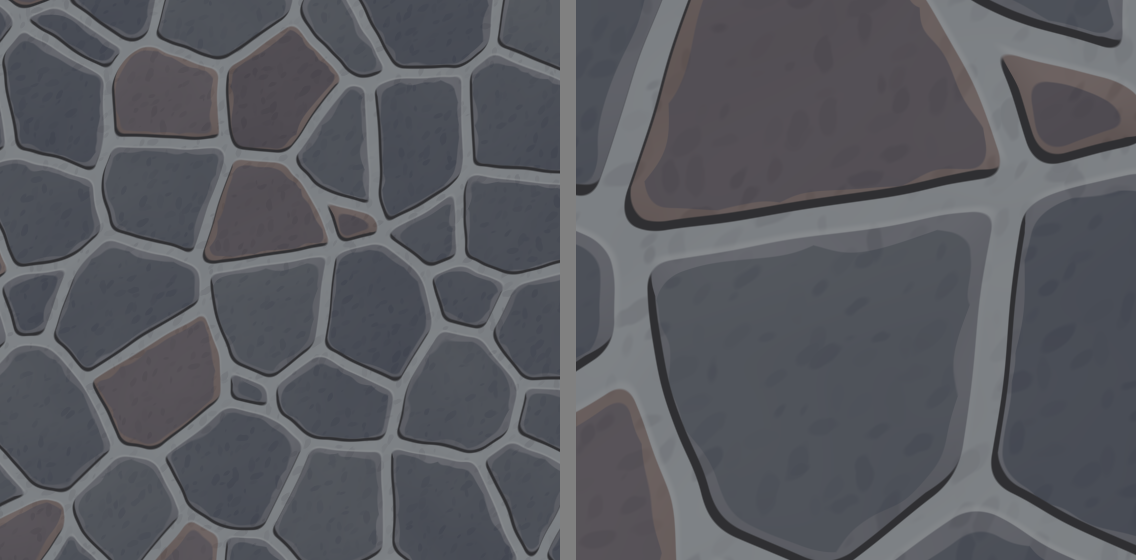
Left: the whole. Right: its middle third, enlarged.
Write a WebGL 1 fragment shader that draws this texture.

```glsl
precision highp float;
// Irregular flagstone paving: slate slabs with chipped rims set in pale mortar.
// A weighted cellular diagram gives straight-sided slabs and small wedges;
// layered sines roughen the edges and cellular dabs mottle the surfaces.

uniform vec2 u_resolution;

const float GRID = 5.6;             // slab sites across the canvas
const float JITTER = 0.82;
const float SIZE_VARIATION = 0.16;
const float WEDGE_SHARE = 0.20;     // share of sites shrunk to small wedges
const float WEDGE_SHRINK = 0.36;
const float MORTAR_HALF = 0.0088;   // lengths in canvas units
const float CORNER_ROUND = 0.014;
const float SHADOW_WIDTH = 0.0052;
const float RIM_WIDTH = 0.0085;
const float DAB_GRID = 46.0;
const float WARM_SHARE = 0.16;
const vec2 SHADOW_DIR = vec2(-0.42, -0.91);

const vec3 MORTAR = vec3(0.49, 0.505, 0.52);
const vec3 MORTAR_STAIN = vec3(0.43, 0.44, 0.46);
const vec3 MORTAR_LIGHT = vec3(0.55, 0.56, 0.57);
const vec3 SLATE_DARK = vec3(0.265, 0.28, 0.32);
const vec3 SLATE_LIGHT = vec3(0.345, 0.36, 0.38);
const vec3 SLATE_RIM = vec3(0.38, 0.385, 0.41);
const vec3 WARM_DARK = vec3(0.295, 0.28, 0.305);
const vec3 WARM_LIGHT = vec3(0.37, 0.35, 0.37);
const vec3 WARM_RIM = vec3(0.415, 0.37, 0.36);
const vec3 SHADOW = vec3(0.185, 0.185, 0.195);

vec2 hash2(vec2 p) {
  return fract(sin(vec2(dot(p, vec2(127.1, 311.7)), dot(p, vec2(269.5, 183.3)))) * 43758.55);
}

vec2 sitePoint(vec2 cell) {
  return cell + 0.5 + JITTER * (hash2(cell) - 0.5);
}

// Squared distance less the weight of the site.
float power(vec2 p, vec2 cell, vec2 site) {
  vec2 r = hash2(cell + 41.0);
  float weight = SIZE_VARIATION * r.x - WEDGE_SHRINK * step(r.y, WEDGE_SHARE);
  return dot(p - site, p - site) - weight;
}

// Smooth uneven field in about -1..1 from sines that bend each other.
float waves(vec2 p) {
  p += 0.8 * sin(p.yx * 0.73 + vec2(1.3, 4.1));
  float a = sin(p.x + 1.7 * sin(p.y * 0.61));
  float b = sin(p.y * 1.31 - 1.4 * sin(p.x * 0.83 + 2.0));
  float c = sin(dot(p, vec2(1.9, -1.6)) + 1.2 * a);
  return (a + b + 0.7 * c) / 2.7;
}

// Scattered tilted brush dabs, 0..1.
float dabs(vec2 p) {
  vec2 base = floor(p);
  float cover = 0.0;
  for (int y = -1; y <= 1; y++) {
    for (int x = -1; x <= 1; x++) {
      vec2 cell = base + vec2(float(x), float(y));
      vec2 r = hash2(cell + 7.0);
      vec2 d = p - cell - hash2(cell);
      float tilt = 0.2 + 1.5 * r.x;
      d = vec2(dot(d, vec2(cos(tilt), sin(tilt))), dot(d, vec2(-sin(tilt), cos(tilt))));
      float dist = length(d * vec2(1.0, 2.1)) + 0.12 * waves(p * 5.0);
      float radius = 0.25 + 0.45 * r.y;
      cover = max(cover, (1.0 - smoothstep(radius - 0.22, radius, dist)) * fract(r.x * 9.0 + r.y));
    }
  }
  return cover;
}

void main() {
  vec2 uv = gl_FragCoord.xy / u_resolution.y;
  float pixel = 1.0 / u_resolution.y;
  vec2 bent = uv + 0.0032 * vec2(waves(uv * 31.0), waves(uv.yx * 34.0 + 9.0));
  vec2 p = bent * GRID;
  vec2 base = floor(p);

  // Find the slab that owns this point.
  float best = 100.0;
  vec2 slab = base;
  for (int y = -2; y <= 2; y++) {
    for (int x = -2; x <= 2; x++) {
      vec2 cell = base + vec2(float(x), float(y));
      float d = power(p, cell, sitePoint(cell));
      if (d < best) { best = d; slab = cell; }
    }
  }

  // Rounded distance to its border, with the outward direction.
  vec2 site = sitePoint(slab);
  float edge = 8.0;
  vec2 outward = vec2(0.0);
  float blend = CORNER_ROUND * GRID;
  for (int y = -2; y <= 2; y++) {
    for (int x = -2; x <= 2; x++) {
      vec2 cell = base + vec2(float(x), float(y));
      vec2 other = sitePoint(cell);
      vec2 span = other - site;
      float len = length(span);
      if (len > 0.001) {
        float e = (power(p, cell, other) - best) / (2.0 * len);
        float h = clamp(0.5 + 0.5 * (edge - e) / blend, 0.0, 1.0);
        edge = mix(edge, e, h) - blend * h * (1.0 - h);
        outward = mix(outward, span / len, h);
      }
    }
  }
  float inside = edge / GRID - MORTAR_HALF - 0.0016 * waves(uv * 17.0 + 3.0);
  float facing = dot(outward, SHADOW_DIR);

  // Slab face: own tone, soft gradient, clouds and dabs.
  vec2 r = hash2(slab + 83.0);
  float warm = step(r.x, WARM_SHARE);
  float dab = dabs(uv * DAB_GRID);
  float cloud = waves(uv * 24.0 + r * 20.0);
  float tone = 0.22 + 0.45 * r.y + 0.22 * dot(p - site, vec2(-0.4, 0.8)) + 0.10 * cloud - 0.30 * dab;
  vec3 face = mix(mix(SLATE_DARK, SLATE_LIGHT, tone), mix(WARM_DARK, WARM_LIGHT, tone), warm);

  // Chipped rim of uneven width.
  float chip = abs(waves(uv * 42.0 + r * 30.0)) + 0.5 * waves(uv * 19.0 + r * 11.0);
  float rimWidth = RIM_WIDTH * (0.75 + 0.8 * chip);
  float rim = 1.0 - smoothstep(rimWidth - pixel, rimWidth + pixel, inside);
  vec3 rimColor = mix(SLATE_RIM, WARM_RIM, warm) + 0.025 * cloud - 0.03 * dab - 0.02 * facing;
  face = mix(face, rimColor, rim * 0.85);

  // Mortar, lit above the upper slab edges.
  vec3 color = mix(MORTAR, MORTAR_STAIN, 0.6 * dab + 0.15 * waves(uv * 38.0));
  float lit = smoothstep(-0.005, -0.001, inside) * smoothstep(0.1, 0.8, -facing);
  color = mix(color, MORTAR_LIGHT, 0.6 * lit);

  // Dark line along lower and left slab edges.
  float lineWidth = SHADOW_WIDTH * smoothstep(-0.25, 0.7, facing);
  float shade = 1.0 - smoothstep(lineWidth - pixel, lineWidth + pixel, inside);
  face = mix(face, SHADOW, shade * smoothstep(-0.25, 0.15, facing));

  color = mix(color, face, smoothstep(-pixel, pixel, inside));
  gl_FragColor = vec4(color, 1.0);
}
```
